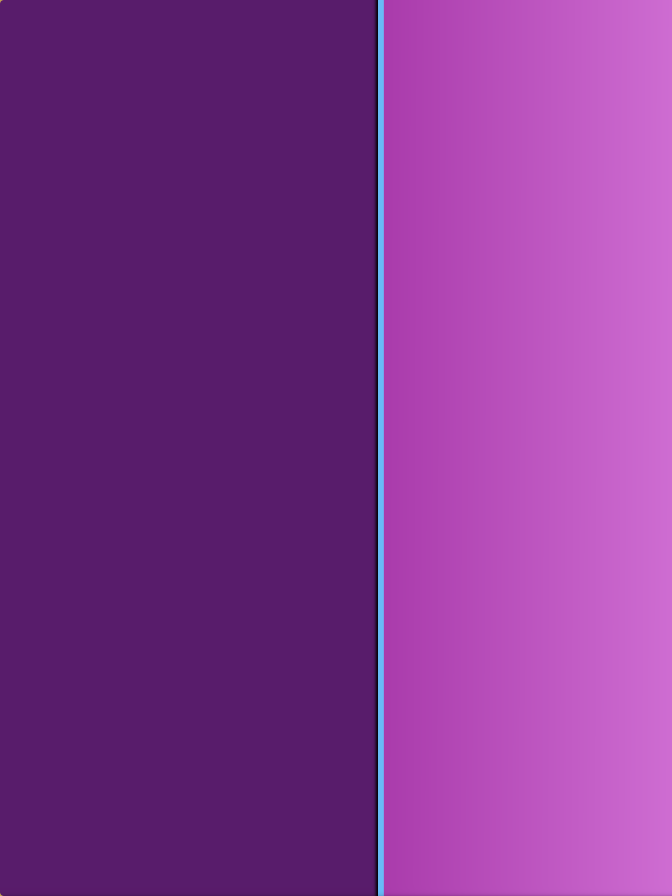
Write a WebGL 1 fragment shader that draws this background.

```glsl
precision highp float;
// A flat dark violet panel on the left casts a thin shadow against a bright
// blue strip; to the right of it an orchid gradient brightens sideways.
// Built from smoothed edges, one linear ramp and a rounded-corner distance.

uniform vec2 u_resolution;

#define STRIP_LEFT 0.5625
#define STRIP_RIGHT 0.5712
#define SHADOW_WIDTH 0.0042
#define SHADOW_DEPTH 0.9
#define RAMP_TILT 0.012
#define CORNER_RADIUS 0.006
#define RIM_WIDTH 0.0025
#define RIM_DEPTH 0.16

const vec3 VIOLET = vec3(0.347, 0.108, 0.418);
const vec3 STRIP_BLUE = vec3(0.41, 0.73, 0.97);
const vec3 ORCHID_DEEP = vec3(0.665, 0.232, 0.672);
const vec3 ORCHID_LIGHT = vec3(0.808, 0.425, 0.822);
const vec3 CORNER_GOLD = vec3(0.78, 0.64, 0.32);

// Antialiased step: 0 before the edge, 1 after it.
float edgeStep(float edge, float x, float pixel) {
  return clamp((x - edge) / pixel + 0.5, 0.0, 1.0);
}

// Signed distance outside the panel, rounded at its two left corners.
float panelDistance(vec2 p, float height) {
  vec2 q = vec2(-p.x, abs(p.y - 0.5 * height) - 0.5 * height) + CORNER_RADIUS;
  return length(max(q, 0.0)) + min(max(q.x, q.y), 0.0) - CORNER_RADIUS;
}

void main() {
  // Lengths are fractions of the canvas width.
  float pixel = 1.0 / u_resolution.x;
  vec2 p = gl_FragCoord.xy * pixel;
  float height = u_resolution.y * pixel;

  // Violet panel, darkened by the shadow beside the strip.
  float gap = max(STRIP_LEFT - p.x, 0.0) / SHADOW_WIDTH;
  vec3 panel = VIOLET * (1.0 - SHADOW_DEPTH * exp(-gap * gap));

  // Orchid ramp, leaning slightly with height.
  float ramp = (p.x - STRIP_RIGHT) / (1.0 - STRIP_RIGHT);
  ramp += RAMP_TILT * (0.5 - p.y / height);
  vec3 orchid = mix(ORCHID_DEEP, ORCHID_LIGHT, clamp(ramp, 0.0, 1.0));

  // Layers from left to right.
  vec3 color = mix(panel, STRIP_BLUE, edgeStep(STRIP_LEFT, p.x, pixel));
  color = mix(color, orchid, edgeStep(STRIP_RIGHT, p.x, pixel));

  // Faint dark rim along the bottom.
  color *= 1.0 - RIM_DEPTH * exp(-p.y / RIM_WIDTH);

  // Gold showing behind the rounded left corners.
  float outside = edgeStep(0.0, panelDistance(p, height), pixel);
  color = mix(color, CORNER_GOLD, outside);

  gl_FragColor = vec4(color, 1.0);
}
```
